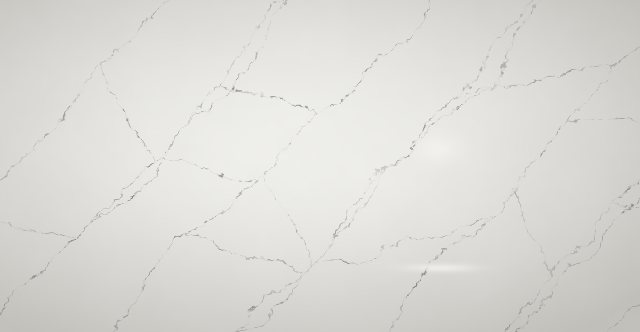
Write a WebGL 1 fragment shader that draws this texture.

```glsl
precision highp float;
// White quartz slab: a softly lit pale ground crossed by thin, broken grey veins.
// Wandering diagonal veins, some braided in two strands, are joined by curved
// branches; a shared noise warp makes every line jagged and crumbly.

uniform vec2 u_resolution;

const vec2 ALONG = vec2(0.682, 0.731);
const vec2 ACROSS = vec2(0.731, -0.682);
const float VEIN_SPACING = 0.285;
const float FIRST_VEIN = -0.34;
const vec3 LIGHT_STONE = vec3(0.930, 0.929, 0.914);
const vec3 SHADED_STONE = vec3(0.770, 0.764, 0.744);
const vec3 VEIN_GREY = vec3(0.42, 0.42, 0.43);

float hash(vec2 p) {
  return fract(sin(dot(p, vec2(127.1, 311.7))) * 43758.545);
}

float noise(vec2 p) {
  vec2 i = floor(p);
  vec2 f = fract(p);
  vec2 u = f * f * (3.0 - 2.0 * f);
  float low = mix(hash(i), hash(i + vec2(1.0, 0.0)), u.x);
  float high = mix(hash(i + vec2(0.0, 1.0)), hash(i + vec2(1.0, 1.0)), u.x);
  return mix(low, high, u.y);
}

vec2 jitter(vec2 p, float frequency) {
  vec2 q = p * frequency;
  return vec2(noise(q), noise(q + 37.3)) - 0.5;
}

// Offset of a vein's first strand across the slab at distance t along it
float veinOffset(float vein, float t) {
  float wander = 0.13 * (noise(vec2(t * 2.3, vein * 7.1 + 3.0)) - 0.5);
  float kinks = 0.055 * (noise(vec2(t * 6.5, vein * 5.3 + 40.0)) - 0.5);
  return FIRST_VEIN + VEIN_SPACING * vein + wander + kinks;
}

// Gap to the second strand; it closes where strands merge
float strandGap(float vein, float t) {
  return 0.09 * max(noise(vec2(t * 5.0, vein * 3.7 + 80.0)) - 0.22, 0.0);
}

vec2 veinPoint(float vein, float t) {
  return ALONG * t + ACROSS * veinOffset(vein, t);
}

float bowedSegment(vec2 p, vec2 a, vec2 b, float bow) {
  vec2 ab = b - a;
  float h = clamp(dot(p - a, ab) / dot(ab, ab), 0.0, 1.0);
  vec2 side = normalize(vec2(-ab.y, ab.x));
  return length(p - a - ab * h - side * bow * sin(3.14159 * h));
}

// Antialiased line that fades when thinner than a pixel
float stroke(float d, float halfWidth, float pixel) {
  float coverage = min(1.0, 2.0 * halfWidth / pixel);
  float inner = max(halfWidth - 0.5 * pixel, 0.0);
  return coverage * (1.0 - smoothstep(inner, halfWidth + 0.8 * pixel, d));
}

float mainVeins(vec2 p, float halfWidth, float pixel) {
  float t = dot(p, ALONG);
  float n = dot(p, ACROSS);
  float ink = 0.0;
  for (int i = 0; i < 7; i++) {
    float vein = float(i);
    float d = n - veinOffset(vein, t);
    float strength = 0.7 + 0.3 * hash(vec2(vein, 9.0));
    ink = max(ink, strength * stroke(abs(d), halfWidth, pixel));
    float braided = mod(vein, 2.0);
    float twin = stroke(abs(d - strandGap(vein, t)), halfWidth, pixel);
    ink = max(ink, braided * 0.85 * twin);
  }
  return ink;
}

float branches(vec2 p, float halfWidth, float pixel) {
  float ink = 0.0;
  for (int i = 0; i < 11; i++) {
    float k = float(i);
    float vein = mod(k, 6.0);
    float middle = FIRST_VEIN + VEIN_SPACING * vein;
    float start = 0.93 * middle + 1.37 * mix(0.15, 0.85, fract(k * 0.618 + 0.25));
    float end = start + mix(-0.15, 0.50, hash(vec2(k, 21.0)));
    float bow = 0.05 * (hash(vec2(k, 33.0)) - 0.5);
    float d = bowedSegment(p, veinPoint(vein, start), veinPoint(vein + 1.0, end), bow);
    ink = max(ink, 0.8 * stroke(d, halfWidth, pixel));
  }
  return ink;
}

float glare(vec2 p, vec2 center, vec2 size) {
  vec2 q = (p - center) / size;
  return exp(-dot(q, q));
}

void main() {
  float pixel = 1.0 / u_resolution.y;
  vec2 p = gl_FragCoord.xy * pixel;
  vec2 uv = gl_FragCoord.xy / u_resolution;

  // Ground: falloff towards the edges, faint clouding and reflections
  vec2 fromLight = (uv - vec2(0.46, 0.57)) * 2.0;
  float r2 = dot(fromLight, fromLight);
  float shade = min(0.74 * r2 / (1.0 + 0.17 * r2) - 0.03, 1.08);
  shade += 0.05 * (noise(p * 9.0) - 0.5) + 0.03 * (noise(p * 38.0) - 0.5);
  vec3 color = mix(LIGHT_STONE, SHADED_STONE, shade);
  color += 0.08 * glare(p, vec2(1.33, 0.193), vec2(0.10, 0.012));
  color += 0.03 * glare(p, vec2(1.32, 0.55), vec2(0.07, 0.04));

  // Veins: jagged path, uneven width and grainy, interrupted tone
  vec2 coarse = 0.040 * jitter(p, 8.0) + 0.018 * jitter(p, 30.0);
  vec2 q = p + coarse + 0.009 * jitter(p, 95.0) + 0.005 * jitter(p, 210.0);
  float swell = noise(p * 24.0 + 11.0);
  float halfWidth = mix(0.0006, 0.0023, swell * swell);
  float broken = mix(0.15, 1.0, smoothstep(0.25, 0.75, noise(p * 105.0 + 5.0)));
  float fading = mix(0.45, 1.0, noise(p * 7.0 + 60.0));
  float ink = max(mainVeins(q, halfWidth, pixel), branches(q, halfWidth, pixel));
  color = mix(color, VEIN_GREY, ink * broken * fading);

  gl_FragColor = vec4(clamp(color, 0.0, 1.0), 1.0);
}
```
